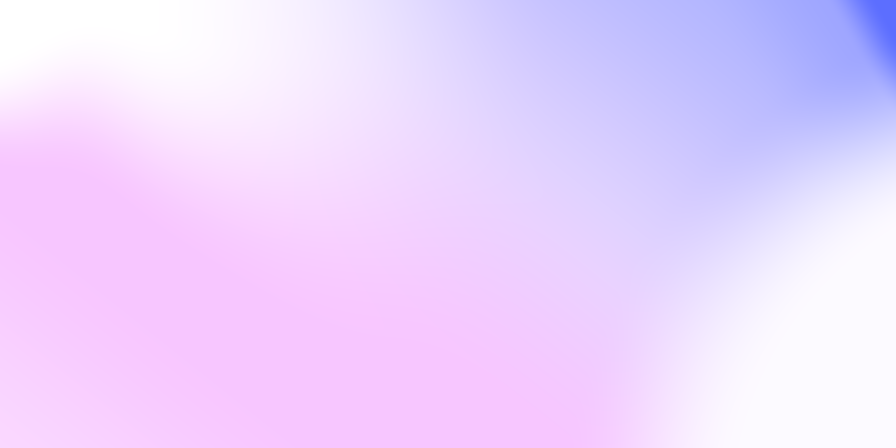
This background is drawn by a Shadertoy shader. Its source:

```glsl
// Soft pastel gradient: pink to periwinkle, two white glows and a blue corner.

const vec3 PINK       = vec3(0.970, 0.775, 1.0);
const vec3 PALE_PINK  = vec3(0.980, 0.850, 1.0);
const vec3 LILAC      = vec3(0.900, 0.840, 1.0);
const vec3 PERIWINKLE = vec3(0.680, 0.700, 1.0);
const vec3 BLUE       = vec3(0.360, 0.430, 1.0);
const vec3 WHITE      = vec3(1.000, 1.000, 1.0);
const vec3 WARM_WHITE = vec3(0.990, 0.980, 1.0);

// Positions are in canvas heights, so x runs from 0 to 2.
const vec2  SWEEP_AXIS   = vec2(0.62, 0.78);
const vec2  SWEEP_ORIGIN = vec2(0.0, 1.0);
const vec2  GLOW_CENTRE  = vec2(2.43, -0.177);
const float GLOW_RADIUS  = 0.98;
const float GLOW_SOFT    = 0.20;
const vec2  CORNER_POINT = vec2(1.9, 1.0);
const vec2  CORNER_AXIS  = vec2(0.867, 0.498);
const float CORNER_SOFT  = 0.05;
const float HALO_WIDTH   = 0.30;
const float HALO_AMOUNT  = 0.20;
const float MIST_HEIGHT  = 0.74;
const float MIST_DROP    = 0.20;

// Diagonal sweep through the main colours
vec3 diagonalSweep(vec2 p) {
    float s = dot(p - SWEEP_ORIGIN, SWEEP_AXIS);
    vec3 color = mix(PINK, PALE_PINK, smoothstep(0.3, 0.85, -s));
    color = mix(color, LILAC, smoothstep(-0.05, 0.55, s));
    return mix(color, PERIWINKLE, smoothstep(0.3, 1.15, s));
}

// White mist at upper left, with a curved lower edge that softens to the right
float upperMist(vec2 p) {
    float hump = 0.04 * exp(-pow((p.x - 0.19) / 0.13, 2.0));
    float edge = MIST_HEIGHT + hump - MIST_DROP * smoothstep(0.1, 0.9, p.x);
    float soft = 0.13 + 0.3 * p.x;
    float vertical = smoothstep(edge - soft, edge + soft, p.y);
    return vertical * (1.0 - smoothstep(0.3, 1.25, p.x));
}

// Round white glow at lower right
float lowerGlow(vec2 p) {
    float d = distance(p, GLOW_CENTRE) - GLOW_RADIUS;
    return 1.0 - smoothstep(-GLOW_SOFT, GLOW_SOFT, d);
}

// Saturated corner with a faint halo along its slanted edge
float blueCorner(vec2 p) {
    float d = dot(p - CORNER_POINT, CORNER_AXIS);
    float halo = HALO_AMOUNT * smoothstep(-HALO_WIDTH, 0.0, d);
    return mix(halo, 1.0, smoothstep(-CORNER_SOFT, CORNER_SOFT, d));
}

void mainImage(out vec4 fragColor, in vec2 fragCoord) {
    vec2 p = fragCoord / iResolution.y;
    vec3 color = diagonalSweep(p);
    color = mix(color, WHITE, upperMist(p));
    color = mix(color, BLUE, blueCorner(p));
    color = mix(color, WARM_WHITE, lowerGlow(p));
    fragColor = vec4(color, 1.0);
}
```
